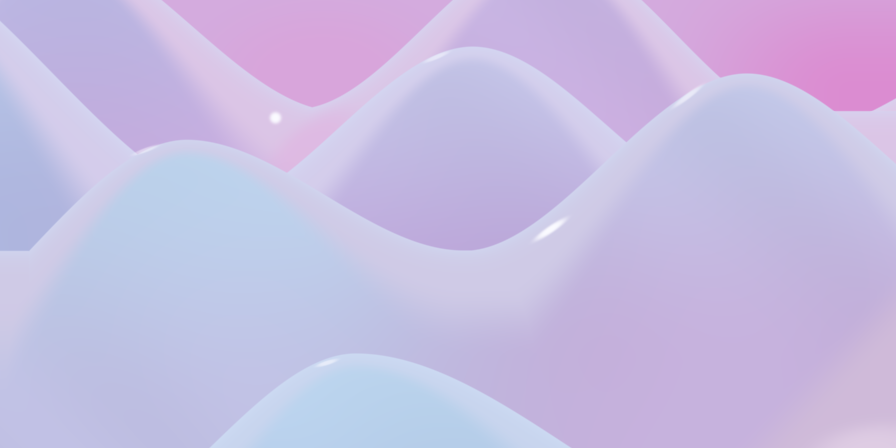
Reproduce this background procedurally as a WebGL 1 fragment shader.

```glsl
precision highp float;
// Glossy pastel hills overlapping in soft layers, from a pink distance to pale blue.
// Each ridge joins two smoothstep hills; a deeper copy of each hill tints its body,
// leaving a pale rim and saddle, and small stretched gaussians add the glints.

uniform vec2 u_resolution;

#define BODY_DEPTH 1.5
#define BODY_INSET 0.028
#define RIM_WIDTH 0.022
#define RIM_STRENGTH 0.65
#define SHEEN 0.008
#define RIM_LIGHT vec3(0.82, 0.88, 0.97)
#define GLINT_LIGHT vec3(0.98, 0.98, 1.0)

// Width and drop hold the left side in x and the right side in y.
struct Hill {
  vec2 peak;
  vec2 width;
  vec2 drop;
  vec3 top;
  vec3 low;
};

float hillHeight(Hill h, float x, float depth) {
  float dx = x - h.peak.x;
  float fall = dx < 0.0
    ? h.drop.x * smoothstep(0.0, h.width.x, -dx)
    : h.drop.y * smoothstep(0.0, h.width.y, dx);
  return h.peak.y - depth * fall;
}

float ridgeHeight(Hill a, Hill b, float x) {
  return max(hillHeight(a, x, 1.0), hillHeight(b, x, 1.0));
}

// Tinted inside of a hill; its border softens further down.
float bodyMask(Hill h, vec2 p) {
  float soft = 0.012 + 0.16 * clamp(h.peak.y - p.y, 0.0, 0.6);
  float inner = hillHeight(h, p.x, BODY_DEPTH) - BODY_INSET;
  return smoothstep(-soft, soft, inner - p.y);
}

vec3 bodyColor(Hill h, float y) {
  return mix(h.top, h.low, smoothstep(0.0, 0.65, h.peak.y - y));
}

vec3 paintRidge(vec3 under, vec2 p, Hill a, Hill b, vec3 saddle) {
  float height = ridgeHeight(a, b, p.x);
  float slope = (ridgeHeight(a, b, p.x + 0.002) - height) / 0.002;
  float dist = (height - p.y) / sqrt(1.0 + slope * slope);

  float across = (p.x - a.peak.x) / max(b.peak.x - a.peak.x, 0.001);
  vec3 body = mix(bodyColor(a, p.y), bodyColor(b, p.y), smoothstep(0.2, 0.8, across));
  body += SHEEN * sin(9.0 * p.x + 5.0 * p.y + 2.0 * sin(4.0 * p.y + 2.0 * p.x));
  vec3 col = mix(saddle, body, max(bodyMask(a, p), bodyMask(b, p)));

  float rim = exp(-max(dist, 0.0) / RIM_WIDTH);
  col = mix(col, mix(saddle, RIM_LIGHT, 0.7), RIM_STRENGTH * rim);
  float pixel = 1.0 / u_resolution.y;
  return mix(under, col, smoothstep(-pixel, pixel, dist));
}

// Elongated highlight: size is half length and half thickness.
float glint(vec2 p, vec2 center, float angle, vec2 size) {
  vec2 d = p - center;
  float c = cos(angle), s = sin(angle);
  vec2 q = vec2(c * d.x + s * d.y, c * d.y - s * d.x) / size;
  return exp(-dot(q, q) * dot(q, q));
}

void main() {
  vec2 p = gl_FragCoord.xy / u_resolution * vec2(2.0, 1.0);

  // Pink distance
  float pink = smoothstep(1.4, 1.9, p.x) * smoothstep(1.15, 0.8, p.y);
  vec3 col = mix(vec3(0.83, 0.67, 0.87), vec3(0.86, 0.55, 0.82), pink);
  col = mix(col, vec3(0.86, 0.63, 0.85), 0.6 * glint(p, vec2(0.72, 0.82), 0.0, vec2(0.25, 0.16)));

  // Far slope and back ridge
  Hill far = Hill(vec2(2.292, 0.896), vec2(0.52, 0.5), vec2(0.195, 0.3),
    vec3(0.88, 0.74, 0.88), vec3(0.86, 0.70, 0.87));
  col = paintRidge(col, p, far, far, vec3(0.88, 0.77, 0.90));
  Hill backLeft = Hill(vec2(0.104, 1.13), vec2(0.5, 0.651), vec2(0.5, 0.378),
    vec3(0.73, 0.72, 0.89), vec3(0.78, 0.67, 0.87));
  Hill backRight = Hill(vec2(1.224, 1.117), vec2(0.56, 0.573), vec2(0.36, 0.39),
    vec3(0.77, 0.70, 0.88), vec3(0.80, 0.67, 0.87));
  col = paintRidge(col, p, backLeft, backRight, vec3(0.86, 0.77, 0.90));
  col = mix(col, vec3(0.88, 0.70, 0.88), 0.6 * glint(p, vec2(0.69, 0.67), 0.7, vec2(0.12, 0.05)));
  col = mix(col, GLINT_LIGHT, glint(p, vec2(0.615, 0.737), 0.0, vec2(0.013)));

  // Middle ridge
  Hill midLeft = Hill(vec2(-0.313, 1.13), vec2(0.5, 0.86), vec2(0.5, 0.586),
    vec3(0.73, 0.80, 0.92), vec3(0.69, 0.72, 0.88));
  Hill midRight = Hill(vec2(1.055, 0.896), vec2(0.6), vec2(0.365, 0.352),
    vec3(0.76, 0.76, 0.90), vec3(0.74, 0.64, 0.85));
  col = paintRidge(col, p, midLeft, midRight, vec3(0.83, 0.80, 0.92));

  // Main ridge
  Hill mainLeft = Hill(vec2(0.417, 0.688), vec2(0.703, 0.617), vec2(0.495, 0.247),
    vec3(0.73, 0.82, 0.92), vec3(0.75, 0.75, 0.89));
  Hill mainRight = Hill(vec2(1.667, 0.836), vec2(0.633, 0.65), vec2(0.396, 0.39),
    vec3(0.75, 0.77, 0.90), vec3(0.77, 0.69, 0.86));
  col = paintRidge(col, p, mainLeft, mainRight, vec3(0.81, 0.79, 0.90));

  // Pale fold in the lower right corner
  float fold = dot(p - vec2(2.0, 0.336), vec2(0.738, -0.675));
  col = mix(col, vec3(0.81, 0.73, 0.85), smoothstep(-0.05, 0.06, fold));
  col = mix(col, vec3(0.87, 0.80, 0.89), glint(p, vec2(1.94, -0.01), 0.15, vec2(0.13, 0.06)));

  // Front hill
  Hill front = Hill(vec2(0.794, 0.211), vec2(0.651, 0.96), vec2(0.42),
    vec3(0.73, 0.83, 0.93), vec3(0.68, 0.75, 0.89));
  col = paintRidge(col, p, front, front, vec3(0.78, 0.83, 0.93));

  // Glints along the crests
  float shine = glint(p, vec2(1.229, 0.488), 0.6, vec2(0.042, 0.008));
  shine += 0.6 * glint(p, vec2(1.535, 0.785), 0.65, vec2(0.04, 0.006));
  shine += 0.5 * glint(p, vec2(0.975, 0.873), 0.4, vec2(0.03, 0.005));
  shine += 0.6 * glint(p, vec2(0.73, 0.19), 0.3, vec2(0.025, 0.005));
  shine += 0.5 * glint(p, vec2(0.325, 0.665), 0.35, vec2(0.03, 0.005));
  gl_FragColor = vec4(mix(col, GLINT_LIGHT, clamp(shine, 0.0, 1.0)), 1.0);
}
```
